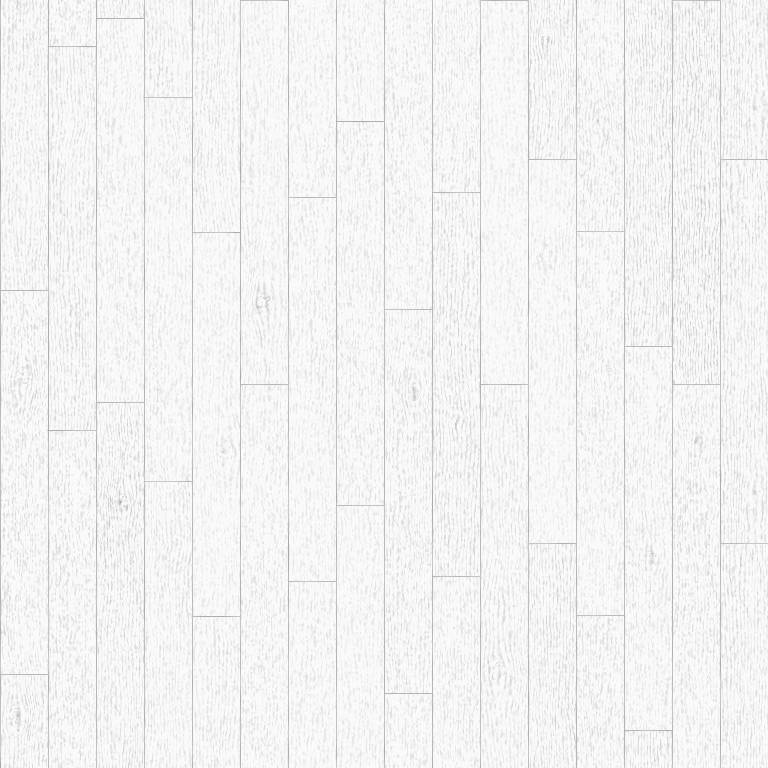
This texture map is drawn by a three.js fragment shader. Its source:

```glsl
// Whitewashed wooden floor: sixteen columns of staggered boards with grain and knots.
varying vec2 vUv;

const float COLUMNS = 16.0;
const float ROWS = 2.0;
const vec2 SEAM_SHIFT = vec2(-0.0007, 0.0007);
const float PAINT = 0.982;
const float SEAM_TONE = 0.66;

float hash(vec2 p) {
  vec3 q = fract(p.xyx * 0.1031);
  q += dot(q, q.yzx + 33.33);
  return fract((q.x + q.y) * q.z);
}

float noise(vec2 p) {
  vec2 i = floor(p);
  vec2 f = fract(p);
  f = f * f * (3.0 - 2.0 * f);
  float low = mix(hash(i), hash(i + vec2(1.0, 0.0)), f.x);
  float high = mix(hash(i + vec2(0.0, 1.0)), hash(i + 1.0), f.x);
  return mix(low, high, f.y);
}

// Height of the end joint in each column, as a share of the board length.
float jointHeight(float column) {
  mat4 heights = mat4(
    0.245, 0.880, 0.953, 0.747,
    0.396, 0.000, 0.487, 0.685,
    0.195, 0.500, 0.000, 0.586,
    0.398, 0.099, 0.000, 0.586);
  vec4 index = vec4(0.0, 1.0, 2.0, 3.0);
  vec4 group = vec4(equal(index, vec4(floor(column / 4.0))));
  vec4 member = vec4(equal(index, vec4(mod(column, 4.0))));
  return dot(heights * group, member);
}

// Soft oval falloff around a knot.
float knotHalo(vec2 p, vec2 knot, float size) {
  vec2 k = (p - knot) / (size * vec2(1.1, 1.7));
  return exp(-dot(k, k));
}

// Broken, wobbling rings inside a knot.
float knotRings(vec2 p, vec2 knot, float size, float seed) {
  vec2 warp = vec2(noise(p * 110.0 + seed), noise(p * 110.0 + seed + 5.0)) - 0.5;
  float r = length((p - knot) * vec2(1.0, 0.75) + 0.8 * size * warp) / size;
  float ring = smoothstep(0.2, 1.0, sin(r * 22.0));
  float worn = smoothstep(0.35, 0.7, noise(p * vec2(300.0, 240.0) + seed + 7.0));
  return ring * worn * (1.0 - smoothstep(0.3, 1.0, r));
}

// Wave of the fibres running along a board, 0 to 1.
float fibreWave(vec2 p, float seed, float frequency) {
  float drift = 2.5 * noise(p * vec2(40.0, 9.0) + seed);
  float ripple = 0.5 * noise(p * vec2(90.0, 60.0) + seed + 3.0);
  return 0.5 + 0.5 * sin(6.2832 * (p.x * frequency + drift + ripple));
}

// Fine dark pores that gather along the fibres.
float pores(vec2 p, float seed, float wave) {
  float speck = noise(p * vec2(620.0, 330.0) + seed);
  float fibre = noise(p * vec2(540.0, 110.0) + seed + 19.0);
  return smoothstep(0.42, 0.88, 0.5 * speck + 0.32 * fibre + 0.18 * wave);
}

// Thin growth lines with small gaps.
float growthLines(vec2 p, float seed, float wave) {
  float gaps = smoothstep(0.2, 0.65, noise(p * vec2(420.0, 170.0) + seed + 31.0));
  return smoothstep(0.6, 1.0, wave) * gaps;
}

// Total darkening of one board; p is measured from its lower left corner.
float boardWear(vec2 p, vec2 board) {
  float seed = 60.0 * hash(board + 3.7);
  float depth = hash(board + 11.3);
  float lined = pow(hash(board + 23.9), 4.0);
  float hasKnot = step(0.55, hash(board + 41.1));
  vec2 knot = vec2(mix(0.015, 0.047, hash(board + 53.0)),
                   mix(0.05, 0.45, hash(board + 67.0)));
  float size = mix(0.009, 0.019, hash(board + 79.0));

  // Fibres spread apart around the knot and meander slightly elsewhere.
  float halo = hasKnot * knotHalo(p, knot, size);
  vec2 q = p;
  q.x -= 0.7 * (p.x - knot.x) * halo;
  q.x += 0.004 * noise(p * vec2(18.0, 24.0) + seed);

  float patches = mix(0.8, 1.2, noise(p * vec2(45.0, 5.0) + seed + 13.0));
  float strength = patches * mix(0.75, 1.2, depth);
  float wave = fibreWave(q, seed, mix(170.0, 250.0, depth));

  float wear = 0.095 * strength * pores(q, seed, wave);
  float lineDepth = 0.006 + 0.08 * lined + 0.06 * halo;
  wear += lineDepth * patches * growthLines(q, seed, wave);
  wear += 0.13 * hasKnot * knotRings(p, knot, size, seed);
  return wear;
}

// Coverage of the thin gaps around a board, from its cell coordinates.
float seam(vec2 cell, vec2 cellSize) {
  vec2 edge = (0.5 - abs(cell - 0.5)) * cellSize;
  return 1.0 - smoothstep(0.0001, 0.0011, min(edge.x, edge.y));
}

void main() {
  // Board layout, wrapping at the canvas borders.
  vec2 cellSize = 1.0 / vec2(COLUMNS, ROWS);
  vec2 grid = (vUv + SEAM_SHIFT) / cellSize;
  float column = mod(floor(grid.x), COLUMNS);
  grid.y -= jointHeight(column);
  vec2 board = vec2(column, mod(floor(grid.y), ROWS));
  vec2 cell = fract(grid);

  // Painted wood, then the seams with slightly uneven tone.
  float tone = PAINT - boardWear(cell * cellSize, board);
  float seamTone = SEAM_TONE + 0.14 * noise(vUv * 45.0);
  tone = mix(tone, min(tone, seamTone), seam(cell, cellSize));
  gl_FragColor = vec4(vec3(clamp(tone, 0.0, 1.0)), 1.0);
}
```
